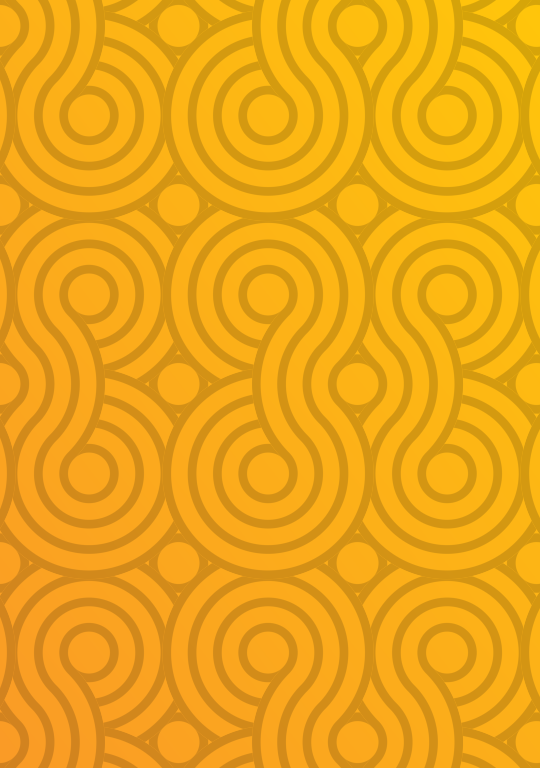
Write a WebGL 1 fragment shader that draws this pattern.

```glsl
precision highp float;
// Interlocking ringed discs joined in pairs by S-shaped bands, on an orange to yellow gradient.
uniform vec2 u_resolution;

const float RING_STEP = 0.141421; // a fifth of the distance from disc to dot
const float HALF_LINE = 0.0243;
const float OUTER_RADIUS = 4.0 * RING_STEP + HALF_LINE;

// Offset from the nearest copy of a centre that repeats every two cells
vec2 offsetFrom(vec2 p, vec2 center) {
  return mod(p - center + 1.0, 2.0) - 1.0;
}

// Line coverage of the concentric rings around a solid core
float ringLines(float radius, float blur) {
  float index = clamp(floor(radius / RING_STEP + 0.5), 1.0, 4.0);
  float edge = abs(radius - index * RING_STEP) - HALF_LINE;
  return 1.0 - smoothstep(-blur, blur, edge);
}

// Paints a ringed disc over the lines below it
float paintDisc(float below, float radius, float blur) {
  float inside = 1.0 - smoothstep(-blur, blur, radius - OUTER_RADIUS);
  return mix(below, ringLines(radius, blur), inside);
}

void main() {
  vec2 uv = gl_FragCoord.xy / u_resolution;
  float cellsAcross = 3.016;
  vec2 p = (gl_FragCoord.xy - vec2(0.0, 0.5 * u_resolution.y)) * cellsAcross / u_resolution.x;
  p.x += 0.003;
  float blur = 0.7 * cellsAcross / u_resolution.x;

  // Small dots in the gaps
  float lines = ringLines(length(fract(p + 0.5) - 0.5), blur);

  // Discs: upper row first, and in each row the left column last
  for (int i = 0; i < 4; i++) {
    float column = mod(float(i), 2.0);
    float row = floor(float(i) / 2.0);
    vec2 center = 0.5 - vec2(column, row);
    lines = paintDisc(lines, length(offsetFrom(p, center)), blur);
  }

  // Bands that bend around every other dot and join the discs
  vec2 bend = offsetFrom(p, vec2(0.0));
  if (abs(bend.x) > abs(bend.y)) {
    lines = paintDisc(lines, length(bend), blur);
  }

  // Diagonal gradient, darkened along the lines
  float glow = dot(uv, vec2(0.48, 0.52));
  vec3 fill = mix(vec3(0.98, 0.605, 0.15), vec3(1.0, 0.775, 0.04), glow);
  gl_FragColor = vec4(fill * mix(1.0, 0.838, lines), 1.0);
}
```
